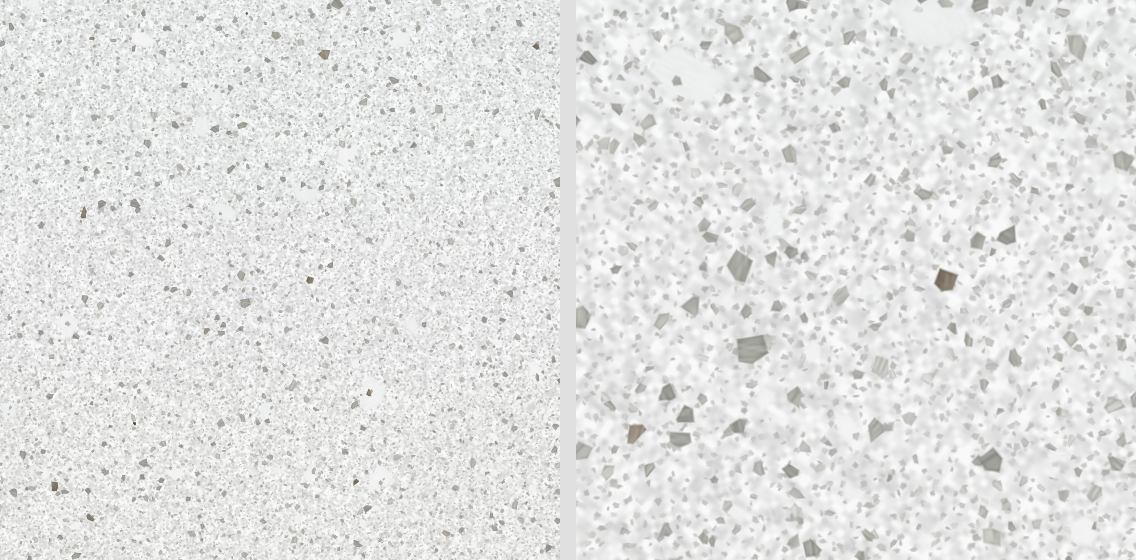
Left, the full canvas; right, a detail of the centre.
A Shadertoy shader for this texture:

```glsl
// Pale terrazzo: white crushed-stone ground with scattered grey, beige and brown chips.

float hash(vec2 p) {
    return fract(sin(dot(p, vec2(127.1, 311.7))) * 43758.5453);
}

mat2 rotation(float a) {
    return mat2(cos(a), sin(a), -sin(a), cos(a));
}

float noise(vec2 p) {
    vec2 i = floor(p), f = fract(p);
    f = f * f * (3.0 - 2.0 * f);
    return mix(mix(hash(i), hash(i + vec2(1, 0)), f.x),
               mix(hash(i + vec2(0, 1)), hash(i + vec2(1, 1)), f.x), f.y);
}

// Signed distance to an irregular five-sided chip
float chipDistance(vec2 q, float radius, vec2 id) {
    float d = -radius;
    for (int k = 0; k < 5; k++) {
        float n = float(k);
        float a = 1.2566 * (n + 0.7 * hash(id + n * 1.37));
        d = max(d, dot(q, vec2(cos(a), sin(a))) - radius * mix(0.55, 1.0, hash(id + n * 2.71 + 0.4)));
    }
    return d;
}

// Lays one size class of chips over the ground, one candidate per grid cell
vec3 scatter(vec3 ground, vec2 p, float cells, float share, float radius,
             float softness, vec3 dark, vec3 light) {
    float edge = max(softness, 0.7 / iResolution.y);
    for (int j = -1; j <= 1; j++)
    for (int i = -1; i <= 1; i++) {
        vec2 cell = floor(p * cells) + vec2(i, j);
        vec2 id = cell + cells * 7.3;
        if (hash(id) > share) continue;

        vec2 q = p - (cell + vec2(hash(id + 1.73), hash(id + 5.19))) / cells;
        if (length(q) > 2.0 * radius + edge) continue;
        q = rotation(6.2832 * hash(id + 3.11)) * q;
        q.y *= mix(1.0, 1.8, hash(id + 8.37));

        float size = radius * mix(0.55, 1.1, hash(id + 4.61));
        float d = chipDistance(q, size, id);
        float rim = smoothstep(-0.4 * size, 0.0, d) * hash(id + 6.43);
        float streak = noise(q * vec2(120.0, 420.0) + id);
        float tone = 0.8 * hash(id + 9.77) + 0.6 * (streak - 0.35) - 0.3 * rim;
        ground = mix(ground, mix(dark, light, tone), 1.0 - smoothstep(-edge, edge, d));
    }
    return ground;
}

void mainImage(out vec4 fragColor, in vec2 fragCoord) {
    vec2 p = fragCoord / iResolution.y;

    // Fine crushed ground, cooler towards the top
    float grain = 0.15 * (noise(rotation(0.6) * p * 260.0) - 0.5)
                + 0.07 * (noise(rotation(1.1) * p * 110.0 + 40.0) - 0.5)
                + 0.015 * (noise(p * 9.0) - 0.5);
    vec3 tint = mix(vec3(0.922, 0.922, 0.916), vec3(0.918, 0.926, 0.926), p.y);
    vec3 color = min(tint + grain, vec3(0.975));

    // Crumbs
    color = scatter(color, p, 170.0, 0.6, 0.0024, 0.0009, vec3(0.74, 0.74, 0.73), vec3(0.89));

    // White pebbles, small and large
    color = scatter(color, p, 24.0, 0.3, 0.009, 0.002, vec3(0.93, 0.935, 0.935), vec3(0.965));
    color = scatter(color, p, 6.0, 0.4, 0.025, 0.003, vec3(0.925, 0.93, 0.93), vec3(0.96));

    // Grey chips, small to large
    color = scatter(color, p, 75.0, 0.36, 0.0042, 0.0009, vec3(0.64, 0.64, 0.62), vec3(0.86, 0.86, 0.85));
    color = scatter(color, p, 36.0, 0.32, 0.0068, 0.001, vec3(0.58, 0.58, 0.56), vec3(0.81, 0.81, 0.79));
    color = scatter(color, p, 13.0, 0.3, 0.0105, 0.001, vec3(0.57, 0.57, 0.54), vec3(0.76, 0.77, 0.74));

    // Rare brown and rust chips
    color = scatter(color, p, 7.0, 0.32, 0.0105, 0.001, vec3(0.45, 0.41, 0.35), vec3(0.69, 0.66, 0.61));
    color = scatter(color, p, 5.0, 0.2, 0.006, 0.001, vec3(0.38, 0.30, 0.20), vec3(0.60, 0.53, 0.43));

    fragColor = vec4(color, 1.0);
}
```
